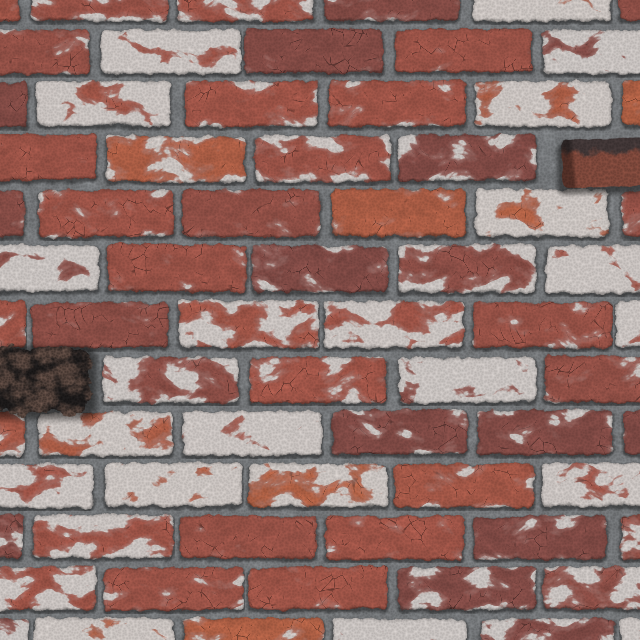
This texture is drawn by a three.js fragment shader. Its source:

```glsl
// Weathered red brick wall in running bond, with chalky paint remnants and grey mortar.
varying vec2 vUv;

float hash(vec2 p) {
  return fract(sin(dot(p, vec2(127.1, 311.7))) * 43758.5);
}

// Cellular noise: distances to the nearest and second nearest point.
vec2 cells(vec2 p) {
  vec2 id = floor(p), f = fract(p), nearest = vec2(2.0);
  for (int j = -1; j <= 1; j++) {
    for (int i = -1; i <= 1; i++) {
      vec2 o = vec2(float(i), float(j));
      vec2 seed = vec2(hash(id + o), hash(id + o + 57.3));
      float d = length(o + seed - f);
      nearest = d < nearest.x ? vec2(d, nearest.x) : vec2(nearest.x, min(nearest.y, d));
    }
  }
  return nearest;
}

// Four octaves of cellular noise, averaging about 0.44.
float layers(vec2 p) {
  float sum = 0.0, gain = 0.5;
  for (int i = 0; i < 4; i++) {
    sum += gain * cells(p).x;
    p = p * 2.03 + 7.3;
    gain *= 0.5;
  }
  return sum;
}

float roundBox(vec2 p, vec2 halfSize, float radius) {
  vec2 q = abs(p) - halfSize + radius;
  return length(max(q, 0.0)) + min(max(q.x, q.y), 0.0) - radius;
}

// Fired clay with fine cracks, pink haze and chalky patches.
vec3 brickFace(vec2 p, float d, vec2 id, float grain) {
  float tone = hash(id + 3.1);
  vec3 clay = mix(vec3(0.50, 0.29, 0.27), vec3(0.62, 0.33, 0.28), smoothstep(0.0, 0.55, tone));
  clay = mix(clay, vec3(0.69, 0.38, 0.27), smoothstep(0.65, 0.95, tone));

  vec2 warped = p + 0.005 * sin(p.yx * vec2(95.0, 70.0) + id * 2.7);
  float stain = layers(warped * vec2(20.0, 32.0) + id * 9.7);
  clay *= 0.80 + 0.30 * stain + 0.16 * grain;
  vec2 crack = cells(warped * vec2(60.0, 48.0) + id * 5.3);
  float cracked = smoothstep(0.42, 0.6, stain) * (1.0 - smoothstep(0.02, 0.09, crack.y - crack.x));
  clay *= 1.0 - 0.35 * cracked;

  float cover = layers(warped * vec2(13.0, 21.0) + id * 13.1 + 4.0);
  float rim = smoothstep(-0.014, 0.0, d);
  float amount = mix(0.10, 0.62, pow(hash(id + 8.9), 1.25)) + 0.07 * rim;
  float haze = 1.0 - smoothstep(amount - 0.02, amount + 0.13, cover);
  float chalk = 1.0 - smoothstep(amount - 0.05, amount + 0.015, cover);
  vec3 color = mix(clay, vec3(0.66, 0.50, 0.48), 0.5 * haze);
  color = mix(color, vec3(0.80, 0.79, 0.78) * (0.92 + 0.16 * grain), 0.93 * chalk);

  // Worn edges, darker along the underside.
  float under = smoothstep(0.018, 0.034, -p.y);
  return color * (1.0 - (0.16 + 0.22 * under) * smoothstep(-0.005, 0.001, d));
}

void main() {
  vec2 uv = vUv;
  float grain = cells(uv * 230.0).x;
  float rough = layers(uv * 42.0) - 0.44;

  // Twelve courses, gently bowed, with alternate courses shifted.
  float y = (uv.y + 0.003 + 0.007 * cos(6.283 * (uv.y - 0.34))) * 12.0;
  float row = floor(y + 0.5);
  float shift = 0.161 + 0.109 * mod(row, 2.0) + 0.012 * (hash(vec2(row, 4.7)) - 0.5);
  float x = (uv.x - shift) / 0.229;
  vec2 id = vec2(floor(x + 0.5), row);
  vec2 p = vec2((x - id.x) * 0.229, (y - row) / 12.0);
  p.x += 0.008 * (hash(id + 1.3) - 0.5);
  p.y += 0.003 * (hash(id + 2.9) - 0.5) + p.x * 0.02 * (hash(id + 6.1) - 0.5);

  // Mortar
  vec3 color = vec3(0.46, 0.47, 0.48) * (0.90 + 0.20 * grain + 0.25 * rough);

  // Regular bricks, leaving two slots for the odd ones
  bool odd = (row == 9.0 && id.x == 3.0) || (row == 5.0 && id.x == -1.0);
  if (!odd) {
    vec2 size = vec2(0.103 + 0.006 * hash(id + 5.5), 0.0335 + 0.0015 * hash(id + 7.7));
    float d = roundBox(p, size, 0.007) + 0.012 * rough;
    float shade = roundBox(p + vec2(0.0, 0.003), size, 0.007) + 0.008 * rough;
    color *= mix(0.58, 1.0, smoothstep(-0.001, 0.006, shade));
    color = mix(color, brickFace(p, d, id, grain), 1.0 - smoothstep(-0.001, 0.0012, d));
  }

  // Protruding smoked brick at the right
  vec2 q = uv - vec2(0.987, 0.747);
  q.y -= 0.03 * q.x;
  float smoked = roundBox(q, vec2(0.109, 0.037), 0.009) + 0.006 * rough;
  float dropShade = roundBox(q + vec2(0.003, 0.007), vec2(0.109, 0.037), 0.009);
  color *= mix(0.55, 1.0, smoothstep(-0.002, 0.010, dropShade));
  vec3 soot = mix(vec3(0.49, 0.28, 0.23), vec3(0.25, 0.21, 0.21), smoothstep(0.008, 0.022, q.y + 0.03 * rough));
  soot *= mix(0.65, 1.0, smoothstep(-0.096, -0.086, q.x + 0.1 * q.y)) * (0.88 + 0.25 * grain);
  color = mix(color, soot, 1.0 - smoothstep(-0.001, 0.0012, smoked));

  // Lumpy burnt clinker at the left
  q = uv - vec2(0.035, 0.407);
  float lumps = layers(uv * vec2(24.0, 32.0) + 3.0);
  float clinker = roundBox(q, vec2(0.105, 0.050), 0.016) + 0.035 * (lumps - 0.44);
  dropShade = roundBox(q + vec2(-0.006, 0.006), vec2(0.105, 0.050), 0.016);
  color *= mix(0.5, 1.0, smoothstep(-0.004, 0.016, dropShade));
  vec3 burnt = mix(vec3(0.34, 0.27, 0.24), vec3(0.11, 0.10, 0.10), smoothstep(0.24, 0.58, lumps));
  burnt *= 0.75 + 0.5 * grain;
  color = mix(color, burnt, 1.0 - smoothstep(-0.001, 0.0015, clinker));

  gl_FragColor = vec4(color, 1.0);
}
```
